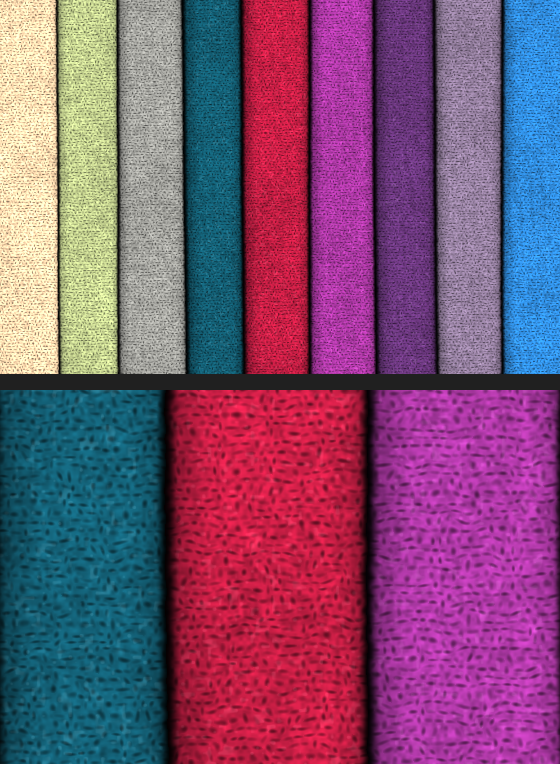
Top, the full canvas; bottom, a detail of the centre.
Reproduce this texture procedurally as a Shadertoy shader.

```glsl
// Nine upright folds of knitted cloth in different colours, with dark gaps between them

float hash(vec2 p) {
    return fract(sin(dot(p, vec2(127.1, 311.7))) * 43758.545);
}

float noise(vec2 p) {
    vec2 i = floor(p), f = fract(p);
    f = f * f * (3.0 - 2.0 * f);
    return mix(mix(hash(i), hash(i + vec2(1, 0)), f.x),
               mix(hash(i + vec2(0, 1)), hash(i + vec2(1, 1)), f.x), f.y);
}

// Fold boundaries across the width: x at the bottom, y at the top
const vec2 EDGES[10] = vec2[10](
    vec2(-0.020, -0.020), vec2(0.105, 0.101), vec2(0.211, 0.210), vec2(0.333, 0.326),
    vec2(0.435, 0.430), vec2(0.552, 0.552), vec2(0.672, 0.666), vec2(0.780, 0.774),
    vec2(0.896, 0.896), vec2(1.040, 1.040));

const vec3 CLOTH[9] = vec3[9](
    vec3(1.00, 0.86, 0.69), vec3(0.74, 0.79, 0.54), vec3(0.61, 0.61, 0.59),
    vec3(0.07, 0.35, 0.43), vec3(0.73, 0.11, 0.25), vec3(0.65, 0.21, 0.62),
    vec3(0.39, 0.20, 0.46), vec3(0.55, 0.47, 0.59), vec3(0.18, 0.53, 0.84));

// Staggered small holes between yarns, lying flat or upright at random
float holes(vec2 p) {
    vec2 q = p * vec2(100.0, 122.0);
    q += 0.8 * vec2(noise(p * 60.0), noise(p * 60.0 + 31.0));
    q.x += 0.5 * mod(floor(q.y), 2.0);
    vec2 id = floor(q);
    vec2 c = fract(q) - 0.5 - 0.2 * (vec2(hash(id + 3.0), hash(id + 8.0)) - 0.5);
    vec2 stretch = mix(vec2(0.9, 1.7), vec2(1.7, 0.9), step(0.6, hash(id + 5.0)));
    return (1.0 - smoothstep(0.05, 0.55, length(c * stretch))) * mix(0.5, 1.2, hash(id));
}

void mainImage(out vec4 fragColor, in vec2 fragCoord) {
    vec2 uv = fragCoord / iResolution.xy;
    vec2 p = fragCoord / iResolution.y;

    // Gentle bend and fuzzy outline of the folds
    float x = uv.x + 0.0025 * (noise(vec2(uv.x * 6.0, uv.y * 4.0)) - 0.5)
                   + 0.0015 * (noise(p * 130.0) - 0.5);

    // Find the fold and the distances to its two sides
    int fold = 0;
    float left = 0.0, right = 1.0;
    for (int i = 0; i < 9; i++) {
        float a = mix(EDGES[i].x, EDGES[i].y, uv.y);
        float b = mix(EDGES[i + 1].x, EDGES[i + 1].y, uv.y);
        if (x >= a && x < b) {
            fold = i;
            left = x - a;
            right = b - x;
        }
    }
    vec3 cloth = CLOTH[fold];
    float luma = dot(cloth, vec3(0.3, 0.59, 0.11));

    // Yarn holes, fuzzy fibres and broad worn patches
    float weave = 1.08 - 0.45 * holes(p + 3.7 * float(fold));
    float fibre = 0.6 * noise(p * 150.0) + 0.7 * noise(p * 290.0 + 9.0) - 0.65;
    float wear = noise(p * vec2(14.0, 9.0)) + 0.5 * noise(p * 37.0) - 0.75;
    vec3 col = cloth * weave * (1.0 + 0.34 * fibre + 0.10 * wear);
    col += 0.10 * smoothstep(0.65, 0.95, noise(p * 210.0 + 17.0)) * (1.0 - luma);

    // Rounded shading, softer on the left; pale cloth keeps more light
    float reach = mix(1.2, 0.45, luma);
    float body = smoothstep(-0.016, 0.034 * reach, left) * smoothstep(-0.014, 0.022 * reach, right);
    float gap = smoothstep(0.0, 0.009 * reach, left) * smoothstep(-0.001, 0.006 * reach, right);
    col *= mix(0.45, 1.03, body) * mix(0.05, 1.0, gap);

    fragColor = vec4(clamp(col, 0.0, 1.0), 1.0);
}
```
